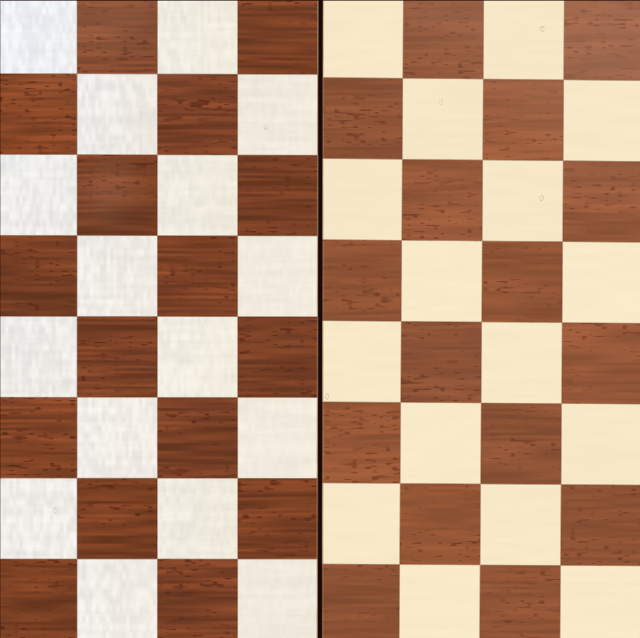
Give the GLSL for this pattern, as a WebGL 2 fragment shader.

```glsl
#version 300 es
precision highp float;
// Folding wooden chessboard: two veneered halves of 4 x 8 squares beside a dark seam.

uniform vec2 u_resolution;
out vec4 fragColor;

const vec3 MAPLE_COOL = vec3(0.935, 0.925, 0.91);
const vec3 MAPLE_MID = vec3(0.945, 0.92, 0.865);
const vec3 MAPLE_WARM = vec3(0.97, 0.91, 0.78);
const vec3 BROWN_LEFT = vec3(0.50, 0.262, 0.15);
const vec3 BROWN_RIGHT = vec3(0.575, 0.335, 0.215);
const vec3 PORE = vec3(0.27, 0.11, 0.06);
const vec3 HAZE = vec3(0.76, 0.62, 0.57);
const vec3 SEAM = vec3(0.10, 0.04, 0.03);
const vec3 EDGE_WOOD = vec3(0.70, 0.53, 0.36);

const vec2 ORIGIN_LEFT = vec2(-0.0051, -0.0115);
const vec2 ORIGIN_RIGHT = vec2(0.5045, -0.0057);
const vec2 PITCH_LEFT = vec2(0.1255, 0.1268);
const vec2 PITCH_RIGHT = vec2(0.1257, 0.1271);
const float LEAN_RIGHT = 0.0065;
const float SEAM_X = 0.5008;
const float SEAM_HALF = 0.0034;
const vec2 STREAK_SCALE = vec2(13.0, 235.0);
const vec2 PORE_SCALE = vec2(95.0, 300.0);
const vec2 FLECK_SCALE = vec2(190.0, 75.0);
const float MARK_CELLS = 9.0;

float hash(vec2 p) {
  vec3 q = fract(vec3(p.xyx) * 0.1031);
  q += dot(q, q.yzx + 33.33);
  return fract((q.x + q.y) * q.z);
}

float noise(vec2 p) {
  vec2 i = floor(p), f = fract(p);
  f = f * f * (3.0 - 2.0 * f);
  vec2 e = vec2(1.0, 0.0);
  return mix(mix(hash(i), hash(i + e), f.x),
             mix(hash(i + e.yx), hash(i + e.xx), f.x), f.y);
}

float fbm(vec2 p) {
  float sum = 0.0, gain = 0.5;
  for (int i = 0; i < 3; i++) {
    sum += gain * noise(p);
    p = p * 2.03 + 17.1;
    gain *= 0.5;
  }
  return sum / 0.875;
}

// Soft glow around a point
float glow(vec2 p, vec2 centre, vec2 radius) {
  vec2 d = (p - centre) / radius;
  return exp(-dot(d, d));
}

// Square wave along each axis: negative on even squares, blended at the joints
vec2 squareWave(vec2 cell, vec2 blur) {
  return clamp((abs(mod(cell + 0.5, 2.0) - 1.0) - 0.5) / blur, -1.0, 1.0);
}

vec3 brownWood(vec2 p, vec2 id, float right) {
  float tone = hash(id + 3.7);
  vec2 q = p + vec2(0.37, 0.61) * hash(id + 11.3);
  q.y += 0.004 * noise(q * vec2(9.0, 14.0));
  float streak = noise(q * STREAK_SCALE);
  float band = fbm(q * vec2(5.0, 48.0));
  float pores = smoothstep(0.66, 0.95, noise(q * PORE_SCALE)) * smoothstep(0.25, 0.7, band);
  vec3 c = mix(BROWN_LEFT, BROWN_RIGHT, right);
  c *= 0.96 + 0.08 * tone;
  c *= 1.0 + mix(0.30, 0.14, right) * (streak - 0.5) + mix(0.34, 0.20, right) * (band - 0.5);
  c += vec3(0.025, 0.008, -0.012) * (hash(id + 5.1) - 0.5);
  return mix(c, PORE, pores * mix(0.55, 0.36, right));
}

vec3 mapleWood(vec2 p, vec2 id, float right) {
  vec3 c = mix(mix(MAPLE_COOL, MAPLE_MID, smoothstep(0.05, 0.42, p.x)), MAPLE_WARM, right);
  vec2 q = p + 0.5 * hash(id + 7.9);
  float fleck = noise(q * FLECK_SCALE) - 0.5;
  float grain = fbm(q * vec2(14.0, 130.0)) - 0.5;
  float figure = (1.0 - right) * (1.0 - 0.7 * smoothstep(0.1, 0.45, p.x));
  c *= 1.0 + figure * fleck * 0.075 + grain * mix(0.05, 0.025, right);
  return c * (0.992 + 0.016 * hash(id + 2.3));
}

void main() {
  vec2 p = gl_FragCoord.xy / u_resolution;
  vec2 px = 1.0 / u_resolution;
  float down = 1.0 - p.y;
  float seamDist = p.x - SEAM_X + 0.001 * down;
  float right = step(0.0, seamDist);

  // Each half has its own origin, pitch and slight skew
  vec2 pitch = mix(PITCH_LEFT, PITCH_RIGHT, right);
  vec2 skewed = vec2(p.x + right * LEAN_RIGHT * down,
                     down - mix(0.003 * p.x * p.y, (p.x - 0.505) * (0.0105 - 0.005 * down), right));
  vec2 cell = (skewed - mix(ORIGIN_LEFT, ORIGIN_RIGHT, right)) / pitch;
  vec2 id = floor(cell) + right * vec2(20.0, 0.0);
  vec2 wave = squareWave(cell, 0.75 * px / pitch);
  float light = 0.5 + 0.5 * wave.x * wave.y;

  vec3 color = mix(brownWood(p, id, right), mapleWood(p, id, right), light);

  // Fine shaded joints between squares
  vec2 joint = abs(fract(cell + 0.5) - 0.5) * pitch;
  color *= 1.0 - 0.07 * (1.0 - smoothstep(0.0, 0.0022, min(joint.x, joint.y)));

  // Lacquer glare, strongest along the top
  float haze = 0.20 * glow(p, vec2(0.17, 0.97), vec2(0.16, 0.09))
             + 0.16 * glow(p, vec2(0.17, 0.70), vec2(0.05, 0.06))
             + 0.24 * glow(p, vec2(0.98, 0.93), vec2(0.24, 0.20))
             + 0.12 * glow(p, vec2(0.68, 1.0), vec2(0.16, 0.09));
  color = mix(color, HAZE, haze * (1.0 - light));
  color += vec3(0.0, 0.025, 0.06) * light * glow(p, vec2(0.0, 1.0), vec2(0.16, 0.25));

  // Sparse small dents
  vec2 slot = floor(p * MARK_CELLS);
  vec2 centre = 0.2 + 0.6 * vec2(hash(slot + 41.0), hash(slot + 67.0));
  vec2 offset = (fract(p * MARK_CELLS) - centre) / MARK_CELLS;
  float ring = abs(length(offset * vec2(1.0, 0.7)) - 0.0025);
  float dent = (1.0 - smoothstep(0.0004, 0.0018, ring)) * step(0.87, hash(slot + 91.0));
  color *= 1.0 - 0.13 * dent * noise(p * 260.0);

  // Pale worn rims, dark seam and outer border
  float rim = smoothstep(0.0022, 0.0, abs(abs(seamDist) - SEAM_HALF - 0.001));
  color = mix(color, EDGE_WOOD, rim * (0.25 + 0.4 * noise(p * vec2(3.0, 60.0))));
  float gap = 1.0 - smoothstep(SEAM_HALF - px.x, SEAM_HALF + px.x, abs(seamDist));
  color = mix(color, SEAM, gap);
  float border = min(down, p.x + 0.0006);
  color = mix(color, SEAM, 0.65 * (1.0 - smoothstep(0.0004, 0.0022, border)));

  fragColor = vec4(color, 1.0);
}
```
